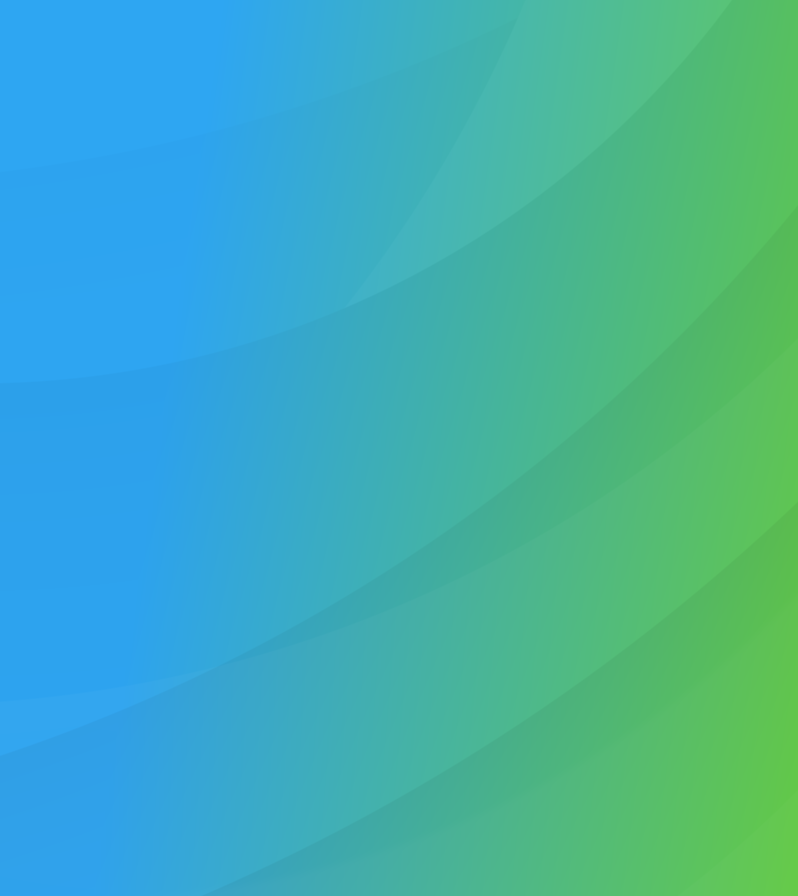
Reproduce this background procedurally as a Shadertoy shader.

```glsl
const vec3 SKY_BLUE = vec3(0.18, 0.65, 0.95);
const vec3 LEAF_GREEN = vec3(0.385, 0.80, 0.27);

// Slightly tilted horizontal blend, flat blue on the left
vec3 tiltedGradient(vec2 p) {
    float t = (p.x + 0.143 * (1.0 - p.y) - 0.247) / 0.78;
    return mix(SKY_BLUE, LEAF_GREEN, clamp(t, 0.0, 1.0));
}

// Signed distance to a circle, positive outside
float circleDistance(vec2 p, vec2 center, float radius) {
    return length(p - center) - radius;
}

// Antialiased coverage of the positive side
float outside(float dist, float pixel) {
    return smoothstep(-pixel, pixel, dist);
}

// Tone that starts at an edge and fades away from it
float fadingTone(float dist, float tone, float reach, float pixel) {
    return tone * outside(dist, pixel) * exp(-max(dist, 0.0) / reach);
}

// Positive tone adds white, negative tone adds black
vec3 applyTone(vec3 color, float tone) {
    return mix(color, vec3(step(0.0, tone)), abs(tone));
}

void mainImage(out vec4 fragColor, in vec2 fragCoord) {
    vec2 p = fragCoord / iResolution.y;
    float pixel = 1.0 / iResolution.y;
    vec3 color = tiltedGradient(p);

    // Upper sheet, crossed by a faint steep arc
    float upper = circleDistance(p, vec2(-0.026, 1.616), 1.044);
    float steep = circleDistance(p, vec2(-0.790, 1.578), 1.493);
    float shallow = circleDistance(p, vec2(-0.215, 2.585), 1.790);
    float inUpper = 1.0 - outside(upper, pixel);
    float leftOfSteep = 1.0 - outside(steep, pixel);
    color = applyTone(color, 0.025 * inUpper * (1.0 - leftOfSteep));
    color = applyTone(color, fadingTone(shallow, -0.015, 0.2, pixel) * inUpper * leftOfSteep);
    color = applyTone(color, fadingTone(upper, -0.035, 0.4, pixel));

    // Middle crescent
    float middleTop = circleDistance(p, vec2(-0.617, 2.003), 1.947);
    float middleBottom = circleDistance(p, vec2(-0.104, 1.626), 1.413);
    color = applyTone(color, fadingTone(middleTop, -0.045, 0.2, pixel));
    color = applyTone(color, fadingTone(middleBottom, 0.028, 0.3, pixel));

    // Lower crescent and corner
    float lowerTop = circleDistance(p, vec2(-0.672, 2.081), 2.266);
    float lowerBottom = circleDistance(p, vec2(0.081, 1.129), 1.133);
    float corner = circleDistance(p, vec2(-0.035, 1.034), 1.302);
    color = applyTone(color, fadingTone(lowerTop, -0.05, 0.2, pixel));
    color = applyTone(color, fadingTone(lowerBottom, 0.02, 0.3, 6.0 * pixel));
    color = applyTone(color, fadingTone(corner, 0.02, 0.4, pixel));

    fragColor = vec4(color, 1.0);
}
```
